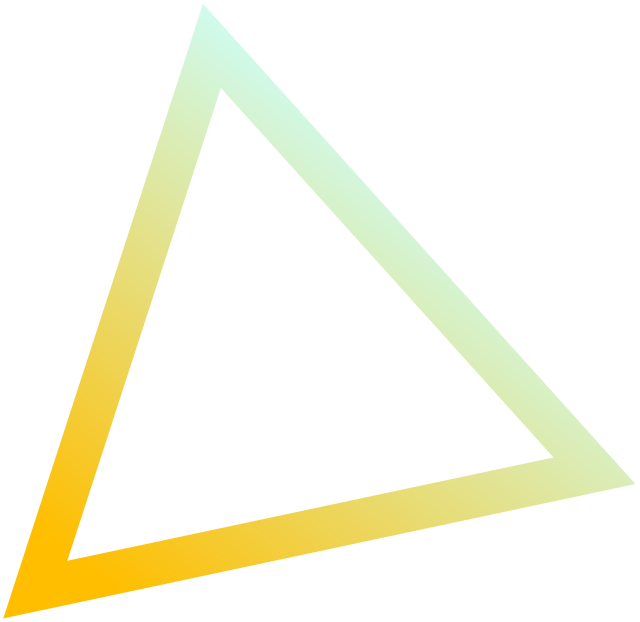
Reproduce this background procedurally as a WebGL 2 fragment shader.

```glsl
#version 300 es
precision highp float;
// A tilted triangular frame on white, shaded from gold at lower left to pale aqua at the top.
uniform vec2 u_resolution;
out vec4 fragColor;

vec2 direction(float degrees) {
  float a = radians(degrees);
  return vec2(cos(a), sin(a));
}

// Signed distance to the sides of an equilateral triangle, with sharp mitred corners
float triangle(vec2 p, float inradius, float tilt) {
  float d = -1e3;
  for (int i = 0; i < 3; i++) {
    d = max(d, dot(p, direction(tilt + 120.0 * float(i))));
  }
  return d - inradius;
}

void main() {
  // Canvas heights as the unit, so the frame keeps its shape at any size
  vec2 p = gl_FragCoord.xy / u_resolution.y;
  float pixel = 1.0 / u_resolution.y;

  // Frame: the band just inside the outer triangle
  float outer = triangle(p - vec2(0.4511, 0.4072), 0.2999, 42.0);
  float band = abs(outer + 0.0346) - 0.0346;
  float coverage = clamp(0.5 - band / pixel, 0.0, 1.0);

  // Diagonal colour ramp
  float t = clamp((dot(p, direction(52.0)) - 0.155) / 0.885, 0.0, 1.0);
  vec3 gold = vec3(1.0, 0.745, 0.0);
  vec3 aqua = vec3(0.8, 1.0, 1.0);

  fragColor = vec4(mix(vec3(1.0), mix(gold, aqua, t), coverage), 1.0);
}
```
